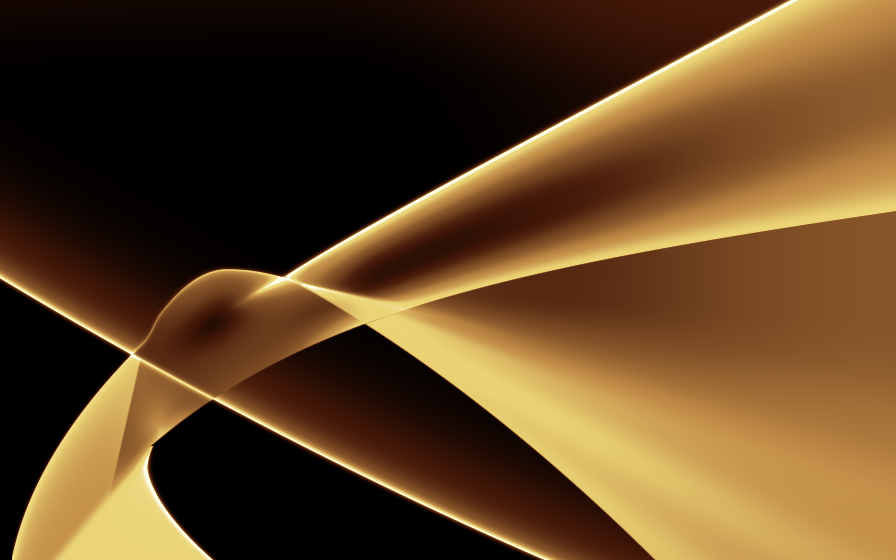
Give the GLSL for this background, as a Shadertoy shader.

```glsl
// Tone ramp: black, umber, bronze, gold, pale yellow, white
vec3 goldRamp(float tone) {
    vec3 color = mix(vec3(0.0), vec3(0.26, 0.09, 0.03), smoothstep(0.0, 0.25, tone));
    color = mix(color, vec3(0.50, 0.31, 0.15), smoothstep(0.2, 0.5, tone));
    color = mix(color, vec3(0.76, 0.55, 0.28), smoothstep(0.45, 0.72, tone));
    color = mix(color, vec3(0.92, 0.83, 0.46), smoothstep(0.68, 0.9, tone));
    return mix(color, vec3(1.0, 1.0, 0.94), smoothstep(0.92, 1.3, tone));
}

float fill(float d) {
    return smoothstep(-0.8, 0.8, d / max(fwidth(d), 1e-5));
}

// Thin highlight, narrowed by the slope of its curve
float rim(float d, float slope, float width) {
    return exp(-abs(d) / (width * sqrt(1.0 + slope * slope)));
}

float upperEdge(float x) {
    float t = x - 0.51;
    return 0.506 + 0.53 * t + 0.014 * (1.0 - exp(-8.0 * max(t, 0.0)));
}

float lowerEdge(float x) {
    return 0.42 + 0.13 * x - 0.55 * exp(-2.9 * x);
}

float archEdge(float x) {
    float rise = (sqrt(max(0.04 + 4.2 * (x - 0.021), 0.0)) - 0.2) / 2.1;
    float t = x - 0.406;
    float crown = 0.519 - (t < 0.0 ? 5.6 : 1.5) * t * t;
    return mix(rise, crown, smoothstep(0.255, 0.285, x));
}

void mainImage(out vec4 fragColor, in vec2 fragCoord) {
    vec2 p = fragCoord / iResolution.xy * vec2(1.6, 1.0);
    float x = p.x, y = p.y;

    // Signed heights above the sweeping curves
    float aboveUpper = y - upperEdge(x);
    float aboveLower = y - lowerEdge(x);
    float aboveArch = y - archEdge(x);
    float aboveDiagonal = y - (0.504 - 0.60 * x + 0.085 * x * x);
    float fanX = x - 0.5375;
    float aboveFan = y - (0.49 - 0.56 * fanX - 0.34 * fanX * fanX);
    float innerGap = 0.2625 + 2.08 * pow(abs(y - 0.165) + 1e-4, 1.6) - x;
    float diagonalMask = fill(aboveDiagonal);

    // Dark backdrop and the veil rising from the diagonal
    float h = max(aboveDiagonal, 0.0);
    float tone = 0.45 * exp(-9.0 * h) + 0.4 * exp(-70.0 * h);
    tone += 0.10 * smoothstep(0.82, 1.05, y);
    tone += 0.15 * smoothstep(0.55, 1.3, x) * smoothstep(0.5, 0.9, y);
    tone *= diagonalMask;

    // Fan spreading from the crossing
    vec2 q = p - vec2(0.53, 0.495);
    float angle = atan(-q.y, q.x);
    float reach = length(q);
    float spread = smoothstep(0.05, 0.46, angle);
    float far = smoothstep(0.85, 1.6, x);
    float fanTone = 0.25 + 0.60 * spread + 0.02 * spread * sin(angle * 42.0);
    fanTone += far * (0.25 - 0.36 * spread);
    fanTone += 0.45 * exp(-5.5 * reach) * (1.0 - 0.5 * spread);
    float fanMask = fill(aboveFan) * step(0.0, fanX);
    tone = mix(tone, min(fanTone, 0.88), fanMask * fill(-aboveLower));

    // Wide upper ribbon with a shaded centre
    float u = clamp(aboveLower / max(aboveLower - aboveUpper, 0.01), 0.0, 1.0);
    float wideTone = 0.15 + 0.38 * smoothstep(0.75, 1.6, x);
    float sheen = smoothstep(0.48, 1.06, u) + smoothstep(0.42, -0.06, u);
    wideTone += (0.84 - wideTone) * sheen;
    wideTone += 0.12 * (exp(aboveUpper * 45.0 * step(aboveUpper, 0.0)) + exp(-60.0 * max(aboveLower, 0.0)));

    // Translucent arch with a dark hollow and a feathered tip
    vec2 hollow = mat2(0.85, -0.53, 0.53, 0.85) * (p - vec2(0.385, 0.425)) / vec2(0.075, 0.032);
    float archTone = 0.32 + 0.14 * exp(-20.0 * max(aboveLower, 0.0));
    archTone += 0.35 * exp(-30.0 * max(-aboveArch, 0.0)) * smoothstep(0.26, 0.37, x);
    archTone -= 0.22 * exp(-dot(hollow, hollow));
    float tip = smoothstep(0.38, 0.48, x) * smoothstep(0.56, 0.5, x);
    archTone += 0.40 * tip * exp(-abs(aboveUpper + 0.004) * 55.0);
    float ribbonTone = mix(archTone, wideTone, smoothstep(0.47, 0.68, x));

    // Folded tail below the diagonal
    float foldX = x - 0.198 - 0.227 * (y - 0.125);
    float crease = y - 0.19 - 1.2 * (x - 0.267);
    float tailTone = 0.70 + 0.17 * exp(min(aboveArch, 0.0) * 14.0);
    tailTone -= 0.26 * fill(foldX) * smoothstep(0.08, 0.22, y);
    tailTone = mix(tailTone, 0.95, smoothstep(0.035, -0.02, crease) * smoothstep(0.30, 0.17, y));
    tailTone += 0.30 * exp(-length((p - vec2(0.285, 0.232)) * vec2(1.0, 0.6)) * 30.0);
    ribbonTone = mix(tailTone, ribbonTone, diagonalMask);

    float topMask = mix(fill(-aboveArch), fill(-aboveUpper), step(0.51, x));
    float bottomMask = max(fill(aboveLower), fill(innerGap) * step(y, 0.203));
    float ribbonMask = topMask * bottomMask * step(0.021, x);
    tone = mix(tone, ribbonTone, ribbonMask);

    // Fan light crossing over the ribbon
    float overlap = fanMask * smoothstep(0.15, 0.27, angle) * fill(aboveLower);
    tone = mix(tone, 0.88, 0.8 * overlap);
    tone += 0.65 * exp(-abs(angle - 0.24) * 12.0 - reach * 7.0) * step(0.0, fanX);

    // Bright rims
    tone += 0.95 * rim(aboveUpper, 0.53, 0.003) * smoothstep(0.43, 0.53, x);
    tone += 0.75 * rim(aboveDiagonal, 0.55, 0.003);
    float archSlope = x < 0.27 ? 1.0 / (0.2 + 2.1 * max(y, 0.0)) : 11.2 * max(0.406 - x, 0.0);
    tone += 0.4 * rim(aboveArch, archSlope, 0.0025) * smoothstep(0.62, 0.53, x) * step(0.021, x);
    tone += 0.8 * rim(innerGap, 0.8, 0.003) * smoothstep(0.21, 0.16, y);

    fragColor = vec4(goldRamp(tone), 1.0);
}
```
